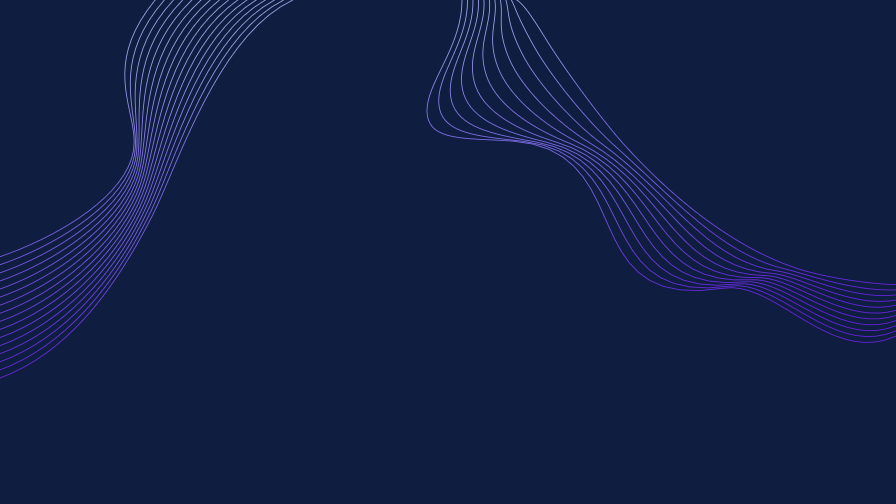
Give the GLSL for this background, as a WebGL 1 fragment shader.

```glsl
precision highp float;

uniform vec2 u_resolution;

#define GRID_HEIGHT 432.0
#define LINE_WIDTH 0.74
#define LEFT_LINES 16
#define RIGHT_LINES 11
#define CURVE_STEPS 18
#define NAVY vec3(0.059, 0.114, 0.251)
#define LAVENDER vec3(0.62, 0.64, 0.90)
#define VIOLET vec3(0.48, 0.41, 0.90)
#define PURPLE vec3(0.40, 0.13, 0.87)

float segmentDistance(vec2 p, vec2 a, vec2 b) {
  vec2 ab = b - a;
  float h = clamp(dot(p - a, ab) / max(dot(ab, ab), 1e-5), 0.0, 1.0);
  return length(p - a - ab * h);
}

vec2 bezier(vec2 a, vec2 b, vec2 c, vec2 d, float t) {
  float u = 1.0 - t;
  return u * u * u * a + 3.0 * u * t * (u * b + t * c) + t * t * t * d;
}

// Each control holds a point of the first edge (xy) and of the last edge (zw);
// s picks the curve between them.
float blendDistance(vec2 p, float s, vec4 c0, vec4 c1, vec4 c2, vec4 c3) {
  vec2 a = mix(c0.xy, c0.zw, s);
  vec2 b = mix(c1.xy, c1.zw, s);
  vec2 c = mix(c2.xy, c2.zw, s);
  vec2 d = mix(c3.xy, c3.zw, s);
  float nearest = 1e4;
  vec2 previous = a;
  for (int i = 1; i <= CURVE_STEPS; i++) {
    vec2 next = bezier(a, b, c, d, float(i) / float(CURVE_STEPS));
    nearest = min(nearest, segmentDistance(p, previous, next));
    previous = next;
  }
  return nearest;
}

// Share of a pixel covered by a line, also when thinner than the pixel
float coverage(float dist, float pixel) {
  float halfWidth = 0.5 * LINE_WIDTH;
  float outer = clamp((halfWidth - dist) / pixel + 0.5, 0.0, 1.0);
  float inner = clamp((-halfWidth - dist) / pixel + 0.5, 0.0, 1.0);
  return outer - inner;
}

float leftRibbon(vec2 p, float pixel) {
  vec4 waist = vec4(115, 122, 131, 184);
  float clear = 1.0;
  for (int i = 0; i < LEFT_LINES; i++) {
    float s = float(i) / float(LEFT_LINES - 1);
    float d = blendDistance(p, s, vec4(0, 220, 0, 324), vec4(50, 203, 65, 300),
                            vec4(115, 165, 105, 235), waist);
    d = min(d, blendDistance(p, s, waist, vec4(115, 90, 153, 140),
                             vec4(88, 55, 187, 30), vec4(133, 0, 251, 0)));
    clear *= 1.0 - coverage(d, pixel);
  }
  return 1.0 - clear;
}

float rightRibbon(vec2 p, float pixel) {
  vec4 bulge = vec4(366, 95, 467, 32);
  vec4 upperWaist = vec4(440, 121, 535, 124);
  vec4 lowerWaist = vec4(620, 247, 680, 229);
  float clear = 1.0;
  for (int i = 0; i < RIGHT_LINES; i++) {
    float s = float(i) / float(RIGHT_LINES - 1);
    float d = blendDistance(p, s, vec4(396, 0, 443, 0), vec4(396, 40, 447, 3),
                            vec4(366, 70, 451, 6), bulge);
    d = min(d, blendDistance(p, s, bulge, vec4(366, 122, 484, 60),
                             vec4(400, 118, 517, 104), upperWaist));
    d = min(d, blendDistance(p, s, upperWaist, vec4(550, 129, 584, 178),
                             vec4(489, 268, 634, 213), lowerWaist));
    d = min(d, blendDistance(p, s, lowerWaist, vec4(665, 240, 696, 235),
                             vec4(712, 314, 735, 243), vec4(768, 288, 768, 244)));
    clear *= 1.0 - coverage(d, pixel);
  }
  return 1.0 - clear;
}

void main() {
  // Grid measured from the top left, scaled to the canvas
  float pixel = GRID_HEIGHT / u_resolution.y;
  vec2 p = vec2(gl_FragCoord.x, u_resolution.y - gl_FragCoord.y) * pixel;

  // Ribbons, skipping the empty parts of the canvas
  float ink = 0.0;
  if (p.y < 330.0) {
    if (p.x < 260.0) ink = leftRibbon(p, pixel);
    else if (p.x > 358.0) ink = rightRibbon(p, pixel);
  }

  // Lines deepen from lavender to purple, a little sooner on the right
  float depth = p.y + 0.1 * (p.x - 450.0);
  vec3 lineColor = mix(LAVENDER, VIOLET, smoothstep(0.0, 140.0, depth));
  lineColor = mix(lineColor, PURPLE, smoothstep(130.0, 300.0, depth));

  gl_FragColor = vec4(mix(NAVY, lineColor, ink), 1.0);
}
```
